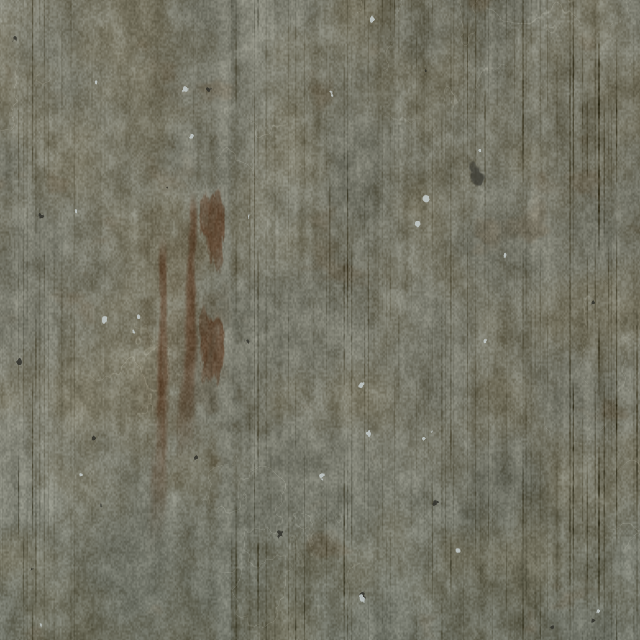
This texture is drawn by a WebGL 2 fragment shader. Its source:

```glsl
#version 300 es
precision highp float;
// Weathered cast concrete: a smooth panel beside finely grooved board marks.
// Jittered columns cut thin broken grooves, layered noise adds grime, drips
// and patches add rust, and a cell grid scatters pale chips and dark pits.

uniform vec2 u_resolution;
out vec4 fragColor;

const vec3 CONCRETE = vec3(0.458, 0.460, 0.410);
const vec3 WARM_TINT = vec3(0.008, -0.006, -0.026);
const vec3 COOL_TINT = vec3(-0.012, 0.002, 0.008);
const vec3 OCHRE = vec3(0.40, 0.345, 0.255);
const vec3 RUST = vec3(0.350, 0.250, 0.165);
const vec3 CHIP = vec3(0.76, 0.79, 0.79);
const vec3 PIT = vec3(0.17, 0.17, 0.15);
const float PANEL_LEFT = 0.115;
const float PANEL_RIGHT = 0.362;
const float GROOVE_COUNT = 150.0;
const float GROOVE_DEPTH = 0.135;
const float GRAIN_DEPTH = 0.10;
const float SPECK_CELLS = 11.0;
const float SPECK_CHANCE = 0.17;

float hash(vec2 p) {
    vec3 q = fract(p.xyx * vec3(0.1031, 0.1030, 0.0973));
    q += dot(q, q.yzx + 33.33);
    return fract((q.x + q.y) * q.z);
}

float noise(vec2 p) {
    vec2 i = floor(p), f = fract(p);
    f = f * f * (3.0 - 2.0 * f);
    return mix(mix(hash(i), hash(i + vec2(1, 0)), f.x),
               mix(hash(i + vec2(0, 1)), hash(i + vec2(1, 1)), f.x), f.y);
}

// Layered noise centred on zero
float grime(vec2 p) {
    float sum = 0.0, gain = 0.5;
    for (int i = 0; i < 4; i++) {
        sum += gain * (noise(p) - 0.5);
        p = p * 2.03 + 17.3;
        gain *= 0.5;
    }
    return sum;
}

// Thin vertical grooves, each column with its own depth, offset and breaks
float grooves(vec2 uv) {
    float x = uv.x * GROOVE_COUNT, column = floor(x);
    float offset = 0.3 + 0.4 * hash(vec2(column, 4.0));
    float soft = 0.6 * GROOVE_COUNT / u_resolution.x;
    float line = 1.0 - smoothstep(0.08, 0.10 + soft, abs(x - column - offset));
    float depth = pow(hash(vec2(column, 19.0)), 1.6);
    float breaks = smoothstep(0.25, 0.70, noise(vec2(column * 3.7, uv.y * 9.0)));
    float rough = 0.5 + noise(vec2(column * 5.3, uv.y * 110.0));
    return line * depth * breaks * rough;
}

// Two long drips and two ragged patches cut off by the panel seam
float rustMask(vec2 uv) {
    float mask = 0.0, ragged = grime(uv * vec2(85.0, 24.0));
    for (int i = 0; i < 2; i++) {
        float k = float(i);
        float fall = (0.64 + 0.07 * k - uv.y) / (0.52 - 0.05 * k);
        float sway = (noise(vec2(uv.y * 6.0, k * 7.0)) - 0.5) * 0.008;
        float across = abs(uv.x - 0.257 - 0.043 * k - sway + 0.03 * max(fall - 0.5, 0.0));
        float width = 0.007 + 0.009 * smoothstep(0.2, 0.9, fall) + 0.012 * ragged;
        float drip = smoothstep(0.0, 0.12, fall) * (1.0 - smoothstep(0.45, 1.0, fall));
        mask = max(mask, 0.8 * drip * (1.0 - smoothstep(0.3 * width, width + 0.002, across)));

        vec2 d = (uv - vec2(0.336, 0.645 - 0.185 * k)) / vec2(0.028, 0.050);
        float patchMask = 1.0 - smoothstep(0.75, 1.1, length(d) + 2.0 * ragged);
        mask = max(mask, 0.9 * patchMask * (1.0 - smoothstep(0.349, 0.353, uv.x)));
    }
    return mask * clamp(0.9 + 1.6 * ragged, 0.0, 1.0);
}

// x: pale chips, y: dark pits
vec2 specks(vec2 uv, float seed) {
    vec2 cell = floor(uv * SPECK_CELLS), id = cell + seed;
    vec2 centre = (cell + 0.1 + 0.8 * vec2(hash(id), hash(id + 41.7))) / SPECK_CELLS;
    float radius = mix(0.0012, 0.0042, hash(id + 73.1));
    vec2 d = (uv - centre) * vec2(1.0, 0.8);
    float shape = length(d) + 0.005 * (noise(uv * 260.0) - 0.5);
    float soft = 0.7 / min(u_resolution.x, u_resolution.y);
    float spot = 1.0 - smoothstep(radius - soft, radius + soft, shape);
    spot *= step(hash(id + 11.9), SPECK_CHANCE);
    return hash(id + 5.3) < 0.55 ? vec2(spot, 0.0) : vec2(0.0, spot);
}

void main() {
    vec2 uv = gl_FragCoord.xy / u_resolution;
    float edge = uv.x + 0.008 * grime(vec2(3.0, uv.y * 14.0));
    float panel = smoothstep(PANEL_LEFT - 0.03, PANEL_LEFT + 0.02, edge)
                * (1.0 - smoothstep(PANEL_RIGHT - 0.004, PANEL_RIGHT + 0.003, edge));

    // Brightness: clouds, mottling, vertical streaks, grooves and grain
    float cloud = grime(uv * vec2(5.0, 4.0));
    float mottle = grime(uv * vec2(48.0, 36.0) + 9.0);
    float streak = grime(vec2(uv.x * 85.0, uv.y * 3.0) + 31.0);
    float grooveFade = (0.5 + noise(uv * vec2(13.0, 6.0))) * mix(1.0, 0.2, panel);
    float grain = noise(uv * vec2(390.0, 300.0)) - 0.5;
    float light = 0.012 + 0.15 * cloud + 0.18 * mottle + 0.13 * streak * mix(1.0, 0.5, panel)
                - GROOVE_DEPTH * grooves(uv) * grooveFade + GRAIN_DEPTH * grain;

    // Panel tone, pale band along the seam and the dark joint next to it
    float ends = smoothstep(0.12, 0.45, abs(uv.y - 0.5));
    float band = smoothstep(0.335, 0.352, edge) * panel;
    float joint = 1.0 - smoothstep(0.002, 0.012, abs(edge - PANEL_RIGHT - 0.006));
    light += -0.032 * panel * ends + 0.060 * band * (0.4 + 0.6 * ends) - 0.035 * joint;
    light += 0.012 * (1.0 - smoothstep(0.06, 0.11, uv.x)) + 0.010 * (uv.y - 0.5);

    // Hue: warm in dark grime, cooler toward the foot
    float warmth = 0.25 + 3.0 * grime(uv * vec2(9.0, 8.0) + 53.0) - 6.0 * light
                 + 0.3 * panel * uv.y - 0.6 * band;
    vec3 color = CONCRETE + light + WARM_TINT * clamp(warmth, 0.0, 1.2)
               + COOL_TINT * (1.0 - smoothstep(0.0, 0.4, uv.y)) * 0.7;

    // Ochre blooms, hairline scuffs and rust
    float bloom = smoothstep(0.17, 0.30, grime(uv * vec2(12.0, 14.0) + 80.0));
    vec2 halo = (uv - vec2(0.29, 0.47)) / vec2(0.075, 0.24);
    bloom = max(0.35 * bloom, 0.25 * (1.0 - smoothstep(0.2, 1.0, length(halo) + 2.0 * mottle)));
    color = mix(color, OCHRE + light, bloom);
    float scuff = 1.0 - smoothstep(0.0, 0.012, abs(grime(uv * vec2(17.0, 13.0) + 120.0)));
    color += 0.06 * scuff * smoothstep(0.08, 0.18, grime(uv * 5.0 + 140.0));
    color = mix(color, RUST + 0.8 * light, rustMask(uv));

    // One oily blot, then scattered chips and pits
    float blot = length((uv - vec2(0.743, 0.725)) / vec2(0.010, 0.019)) + 4.0 * mottle;
    color = mix(color, PIT, 0.6 * (1.0 - smoothstep(0.4, 1.1, blot)));
    vec2 spots = max(specks(uv, 3.0), specks(uv, 210.0));
    color = mix(color, PIT, 0.8 * spots.y);
    color = mix(color, CHIP, 0.9 * spots.x);
    fragColor = vec4(clamp(color, 0.0, 1.0), 1.0);
}
```
